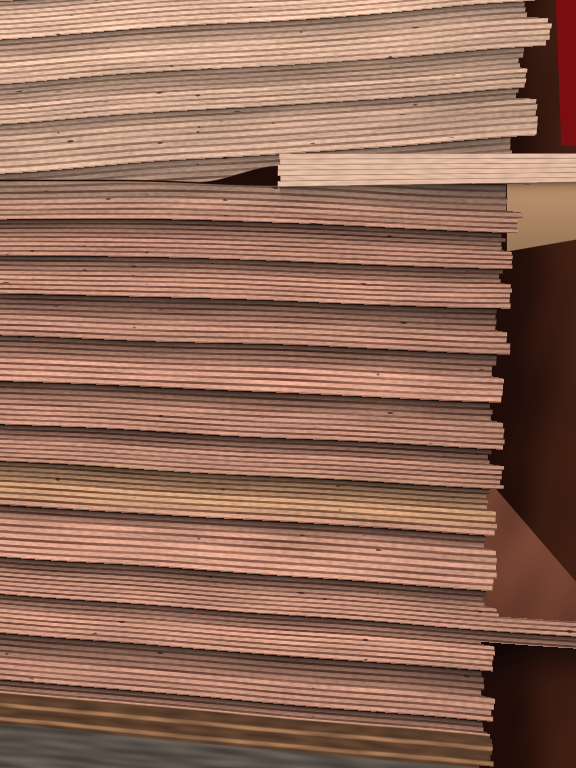
Give the GLSL for this texture, as a Shadertoy shader.

```glsl
// Tall stack of thin plywood sheets in overhanging bundles, with a dark recess on the right.
#define BUNDLES 18.0        // bundles down the canvas
#define SHEETS 8.0          // sheets in each bundle
#define SEAM 0.236          // depth of the joint between upper and lower stack
#define GAP_HALF 0.19       // half width of the dark joint between sheets
#define JAG 0.009           // unevenness of the sheet ends
#define PALE vec3(0.89, 0.73, 0.63)
#define PINK vec3(0.80, 0.59, 0.50)
#define TAN vec3(0.80, 0.62, 0.46)
#define RED_FACE vec3(0.49, 0.28, 0.21)
#define DARK vec3(0.12, 0.045, 0.03)
#define FLOOR_GREY vec3(0.40, 0.36, 0.33)

float hash(float n) { return fract(sin(n * 91.345 + 3.7) * 4375.85); }

vec2 gradientAt(vec2 cell) {
    float a = 6.2832 * hash(dot(cell, vec2(1.37, 7.91)));
    return vec2(cos(a), sin(a));
}

// Gradient noise, roughly -0.7 to 0.7
float noise(vec2 p) {
    vec2 i = floor(p), f = fract(p), o = vec2(1, 0);
    vec2 u = f * f * f * (f * (f * 6.0 - 15.0) + 10.0);
    return mix(mix(dot(gradientAt(i), f), dot(gradientAt(i + o), f - o), u.x),
               mix(dot(gradientAt(i + o.yx), f - o.yx), dot(gradientAt(i + 1.0), f - 1.0), u.x), u.y);
}

// Soft step: 1 where d is positive
float cover(float d, float px) { return smoothstep(-px, px, d); }

// Depth measured along the sagging, sloping sheets
float stackDepth(float x, float v) {
    float sag = 0.003 * noise(vec2(x * 3.0, v * 9.0));
    float upper = v + 0.048 * smoothstep(0.0, 0.9, x) + 0.006 * sin(x * 7.0);
    float lower = (v + 0.0102 * x) / (1.0 + 0.085 * x);
    lower += 0.006 * sin(x * 5.0) * (1.0 - smoothstep(SEAM, 0.42, v));
    return (v < SEAM ? upper : lower) + sag;
}

// Dark recess, leaning panels and the red strip behind the stack
vec3 background(float x, float v, float px) {
    float grain = noise(vec2(x * 14.0 + v * 5.0, v * 9.0));
    vec3 col = mix(DARK, vec3(0.30, 0.15, 0.09), smoothstep(0.86, 1.02, x + 0.05 * grain) * 0.75);
    col = mix(col, vec3(0.48, 0.05, 0.06), cover(x - 0.965 - 0.05 * v, px) * cover(0.19 - v, px));
    float panelTop = 0.64 + 0.87 * (x - 0.865);
    vec3 panel = RED_FACE * (0.85 + 0.25 * grain);
    col = mix(col, panel, cover(v - panelTop, px) * cover(0.82 - v, px));
    return col * (1.0 - 0.5 * smoothstep(0.07, 0.0, v - 0.83) * step(0.83, v));
}

// Sheet edges; alpha holds the coverage up to the ragged right end
vec4 stack(float x, float v, float px) {
    float s = stackDepth(x, v);
    float b = BUNDLES * s + 0.4 * noise(vec2(s * 9.0, 4.5));
    float id = floor(b), f = fract(b), sheet = floor(b * SHEETS);
    float split = floor(2.0 + 3.0 * hash(id + 5.0)) / SHEETS;
    float recess = 1.0 - smoothstep(split - 0.03, split + 0.03, f);
    float upper = 1.0 - smoothstep(SEAM - 0.02, SEAM + 0.06, v);

    // Wood colour by height, bundle and sheet
    vec3 col = mix(PINK, PALE, upper);
    col = mix(col, TAN, 0.8 * smoothstep(0.59, 0.61, s) * smoothstep(0.66, 0.64, s));
    col *= 0.93 + 0.14 * hash(id + 31.0) + 0.10 * (hash(sheet) - 0.5);
    col *= 1.0 + 0.16 * noise(vec2(x * 7.0, sheet * 1.7)) + 0.13 * noise(vec2(x * 90.0, s * 330.0));

    // Dark joints between sheets
    float t = fract(b * SHEETS), aa = BUNDLES * SHEETS * px * 0.7;
    float joint = 1.0 - smoothstep(GAP_HALF - aa, GAP_HALF + aa, 0.5 - abs(t - 0.5));
    float wear = 0.75 + 0.5 * noise(vec2(x * 5.0, floor(b * SHEETS + 0.5) * 2.3));
    vec3 edge = col * (1.0 - joint * wear * mix(vec3(0.52, 0.60, 0.62), vec3(0.36, 0.42, 0.46), upper));

    // Smooth sheet faces exposed in the lower bundles
    float face = recess * step(0.69, s) * step(0.3, hash(id + 12.0)) * step(1.0 / SHEETS, f);
    edge = mix(edge, RED_FACE * (1.0 + 0.2 * noise(vec2(x * 9.0, s * 60.0))), face * 0.85);

    // Shadow cast by the overhanging bundle above
    float shade = mix(0.52, 0.86, clamp(f / split, 0.0, 1.0));
    shade = mix(1.0, mix(shade, 0.9, 0.55 * upper), recess * (1.0 - 0.6 * face));
    shade *= 1.0 - mix(0.6, 0.4, upper) * exp(-f * 14.0);
    edge *= shade * (1.03 - 0.08 * smoothstep(0.6, 0.9, x));

    // Dark knots
    edge *= 1.0 - 0.5 * smoothstep(0.48, 0.6, noise(vec2(x * 45.0, s * 170.0)));

    // Pallet boards and floor under the stack
    float plank = smoothstep(0.004, 0.001, abs(fract(s * 55.0) - 0.5) / 55.0);
    vec3 pallet = mix(vec3(0.39, 0.27, 0.19), vec3(0.66, 0.48, 0.34), plank);
    pallet *= 0.9 + 0.3 * noise(vec2(x * 18.0, s * 130.0));
    edge = mix(edge, pallet, cover(s - 0.902, px));
    vec3 ground = FLOOR_GREY * (0.85 + 0.4 * noise(vec2(x * 9.0, s * 120.0)));
    edge = mix(edge, ground, cover(s - 0.943, px));

    // Ragged right end; one group of sheets runs off the canvas
    float end = 0.85 + 0.08 * (1.0 - v) * (1.0 - v) - 0.014 * recess;
    end += (0.012 + 0.025 * upper) * hash(id + 3.0) * (1.0 - recess) + JAG * (hash(sheet + 0.5) - 0.5);
    end += step(0.755, s) * step(s, 0.788);
    return vec4(edge, cover(end - x, px));
}

void mainImage(out vec4 fragColor, in vec2 fragCoord) {
    vec2 uv = fragCoord / iResolution.xy;
    float x = uv.x, v = 1.0 - uv.y, px = 0.8 / iResolution.y;
    vec3 col = background(x, v, px);

    // Underside of the long board, seen behind the stack
    float under = cover(0.325 - 0.13 * (x - 0.9) - v, px) * cover(v - 0.2, px) * cover(x - 0.88, px);
    col = mix(col, TAN * (0.95 - 2.2 * (v - 0.23)), under);

    vec4 sheets = stack(x, v, px);
    col = mix(col, sheets.rgb, sheets.a);

    // Seam and the wedge that opens towards the board
    float open = 0.002 + 0.024 * smoothstep(0.34, 0.485, x);
    float low = SEAM + 0.006 * smoothstep(0.2, 0.485, x);
    col = mix(col, DARK, cover(low - v, px) * cover(v - low + open, px) * cover(0.49 - x, px));

    // Long pale board that sticks out to the right
    float bottom = 0.243 - 0.012 * (x - 0.485);
    float ply = (v - 0.2) / (bottom - 0.2) * 6.0;
    float line = smoothstep(0.32, 0.5, abs(fract(ply) - 0.5));
    vec3 board = PALE * (1.0 - 0.24 * line + 0.12 * noise(vec2(x * 30.0, v * 250.0)));
    float start = 0.485 + 0.006 * (hash(floor(ply)) - 0.5);
    col *= 1.0 - 0.45 * cover(x - start, px) * step(bottom, v) * exp(-(v - bottom) * 160.0);
    col = mix(col, board, cover(x - start, px) * cover(v - 0.2, px) * cover(bottom - v, px));
    fragColor = vec4(clamp(col, 0.0, 1.0), 1.0);
}
```
